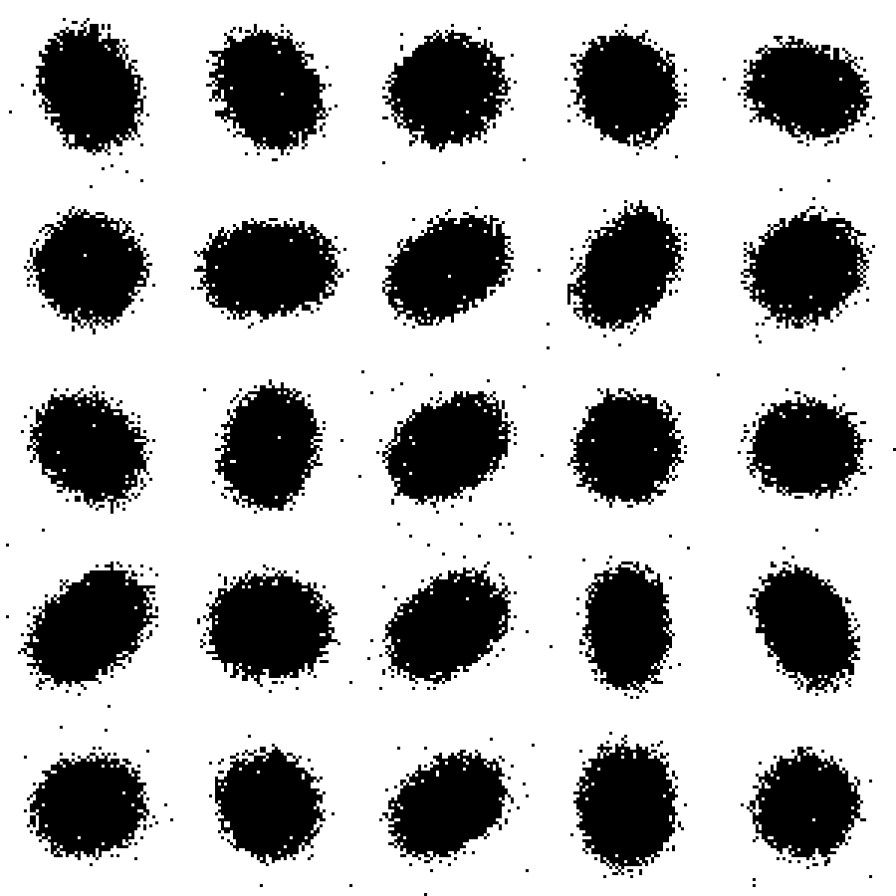
Reproduce this pattern procedurally as a Shadertoy shader.

```glsl
// Grid of black grainy ellipses with frayed edges and stray specks on white.
#define REPEATS 5.0        // blobs across and down
#define GRAINS 60.0        // grains per cell side
#define MEAN_RADIUS 0.301  // in cells
#define SIZE_SPREAD 0.035  // variation of the radius
#define MAX_STRETCH 0.23   // strongest elongation
#define ROUNDNESS 2.2      // 2 is a true ellipse, more is boxier
#define FRAY 0.016         // width of the grainy rim, in cells
#define STRAYS 0.0008      // base share of stray grains
#define DUST 0.007         // extra strays in the dustiest cells
#define PAPER vec3(1.0)
#define INK vec3(0.0)

float hash(vec2 p, float seed) {
    vec3 q = fract(vec3(p.xyx + seed) * vec3(0.1031, 0.1030, 0.0973));
    q += dot(q, q.yzx + 33.33);
    return fract((q.x + q.y) * q.z);
}

// Approximate signed distance to the tilted ellipse of one cell
float blobDistance(vec2 p, vec2 cell) {
    float angle = 3.14159265 * hash(cell, 3.7);
    float stretch = 1.0 + MAX_STRETCH * hash(cell, 11.3);
    float radius = MEAN_RADIUS + SIZE_SPREAD * (hash(cell, 23.9) - 0.5);
    float c = cos(angle), s = sin(angle);
    vec2 q = abs(mat2(c, -s, s, c) * p) / (radius * vec2(stretch, 1.0 / stretch));
    float norm = pow(pow(q.x, ROUNDNESS) + pow(q.y, ROUNDNESS), 1.0 / ROUNDNESS);
    return (norm - 1.0) * radius;
}

// Ink of one square grain: 1 is inked, 0 is bare
float grainInk(vec2 grain) {
    grain = mod(grain, REPEATS * GRAINS);
    vec2 cell = floor((grain + 0.5) / GRAINS);
    vec2 p = (grain + 0.5) / GRAINS - cell - 0.5;
    vec2 cellSeed = cell * 17.0 + 5.0;

    // Logistic jitter frays the rim
    float u = hash(grain, 41.7);
    float jitter = FRAY * log((u + 0.0001) / (1.0001 - u));
    float ink = step(blobDistance(p, cellSeed) + jitter, 0.0);

    // Loose grains, denser in a few cells
    float dust = STRAYS + DUST * pow(hash(cellSeed, 57.1), 9.0);
    float stray = step(hash(grain, 419.3), dust);
    return mix(ink, 1.0 - ink, stray);
}

void mainImage(out vec4 fragColor, in vec2 fragCoord) {
    vec2 uv = fragCoord / iResolution.xy;
    float total = REPEATS * GRAINS;

    // Blend four neighbouring grains over one pixel width
    vec2 g = uv * total - 0.5;
    vec2 base = floor(g);
    vec2 pixel = total / iResolution.xy;
    vec2 w = clamp((fract(g) - 0.5) / pixel + 0.5, 0.0, 1.0);
    float lower = mix(grainInk(base), grainInk(base + vec2(1.0, 0.0)), w.x);
    float upper = mix(grainInk(base + vec2(0.0, 1.0)), grainInk(base + 1.0), w.x);

    fragColor = vec4(mix(PAPER, INK, mix(lower, upper, w.y)), 1.0);
}
```
